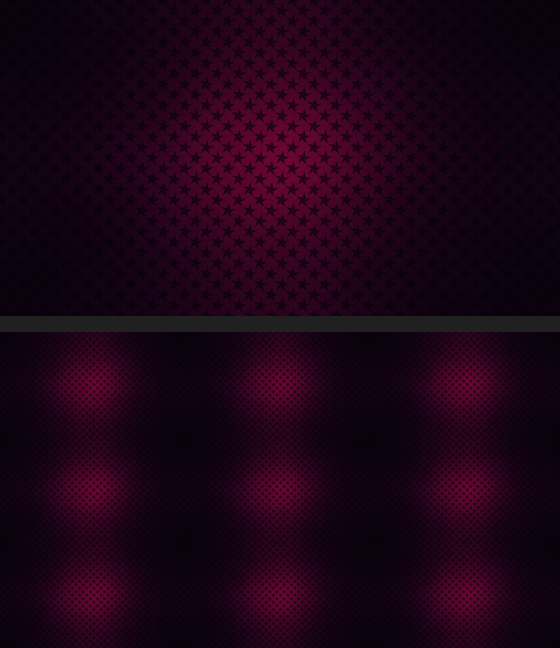
Top, the tile; bottom, the same tile 3 across and 3 down.
Reproduce this pattern procedurally as a Shadertoy shader.

```glsl
#define REPEATS vec2(26.0, 15.0)
#define LATTICE_PHASE vec2(0.08, 0.5)
#define STAR_RADIUS 0.0232
#define STAR_WAIST 0.41
#define STAR_TILT 0.14
#define GLOW_CENTER vec2(0.49, 0.505)
#define GLOW_FALLOFF vec2(2.4, 0.9)
#define INK_COLOR vec3(0.022, 0.004, 0.032)
#define DARK_FACET 0.85
#define LIGHT_FACET 0.38
#define HAZE_AMOUNT 0.35
#define GRAIN_AMOUNT 0.14

const float PI = 3.14159265;

float hash(vec2 p) {
    vec3 q = fract(p.xyx * 0.1031);
    q += dot(q, q.yzx + 33.33);
    return fract((q.x + q.y) * q.z);
}

// Value noise whose lattice wraps after a whole number of cells
float wrapNoise(vec2 uv, vec2 cells) {
    vec2 p = uv * cells;
    vec2 i = floor(p);
    vec2 f = fract(p);
    f = f * f * (3.0 - 2.0 * f);
    vec2 lo = mod(i, cells);
    vec2 hi = mod(i + 1.0, cells);
    return mix(mix(hash(lo), hash(vec2(hi.x, lo.y)), f.x),
               mix(hash(vec2(lo.x, hi.y)), hash(hi), f.x), f.y);
}

float haze(vec2 uv) {
    float sum = 0.0;
    float weight = 0.5;
    vec2 cells = vec2(7.0, 4.0);
    for (int octave = 0; octave < 4; octave++) {
        sum += weight * wrapNoise(uv, cells);
        cells *= 2.0;
        weight *= 0.5;
    }
    return sum / 0.9375;
}

// x: signed distance to the outline, y: signed distance to the facet ridges
vec2 facetedStar(vec2 p) {
    float sector = 2.0 * PI / 5.0;
    float radius = length(p);
    float angle = atan(p.x, p.y) - STAR_TILT;
    angle = mod(angle + 0.5 * sector, sector) - 0.5 * sector;
    float fold = abs(angle);

    vec2 tip = vec2(0.0, STAR_RADIUS);
    vec2 valley = STAR_RADIUS * STAR_WAIST * vec2(sin(0.5 * sector), cos(0.5 * sector));
    vec2 normal = normalize(vec2(tip.y - valley.y, valley.x));
    float outline = dot(radius * vec2(sin(fold), cos(fold)) - tip, normal);
    float ridge = radius * min(sin(fold), sin(0.5 * sector - fold));
    return vec2(outline, ridge * (angle < 0.0 ? -1.0 : 1.0));
}

// Ink coverage of two interleaved star lattices
float starInk(vec2 uv, float aspect, float pixel) {
    vec2 cellSize = vec2(aspect, 1.0) / REPEATS;
    vec2 grid = uv * REPEATS - LATTICE_PHASE;
    float ink = 0.0;
    for (int k = 0; k < 2; k++) {
        vec2 local = fract(grid + 0.5 * float(k)) - 0.5;
        vec2 star = facetedStar(local * cellSize);
        float inside = 1.0 - smoothstep(-0.7 * pixel, 0.7 * pixel, star.x);
        float shade = smoothstep(-0.7 * pixel, 0.7 * pixel, star.y);
        ink = max(ink, inside * mix(LIGHT_FACET, DARK_FACET, shade));
    }
    return ink;
}

void mainImage(out vec4 fragColor, in vec2 fragCoord) {
    vec2 uv = fragCoord / iResolution.xy;
    float aspect = iResolution.x / iResolution.y;

    // Periodic glow, brightest near the center
    vec2 wave = sin(PI * (uv - GLOW_CENTER));
    float glow = exp(-dot(GLOW_FALLOFF, wave * wave));

    // Cloudy wear and fine cloth grain
    float cloud = haze(uv) - 0.5;
    float grain = wrapNoise(uv, vec2(256.0, 144.0)) - 0.5;
    glow *= 1.0 + HAZE_AMOUNT * cloud + GRAIN_AMOUNT * grain;

    // Plum to crimson, with violet in the haze
    vec3 color = vec3(0.03 + 0.35 * glow,
                      0.008 + 0.014 * glow,
                      0.04 + 0.14 * pow(glow, 0.7));
    color += vec3(0.01, 0.004, 0.025) * max(cloud, 0.0);

    // Stamped stars
    color = mix(color, INK_COLOR, starInk(uv, aspect, 1.0 / iResolution.y));
    fragColor = vec4(color, 1.0);
}
```
